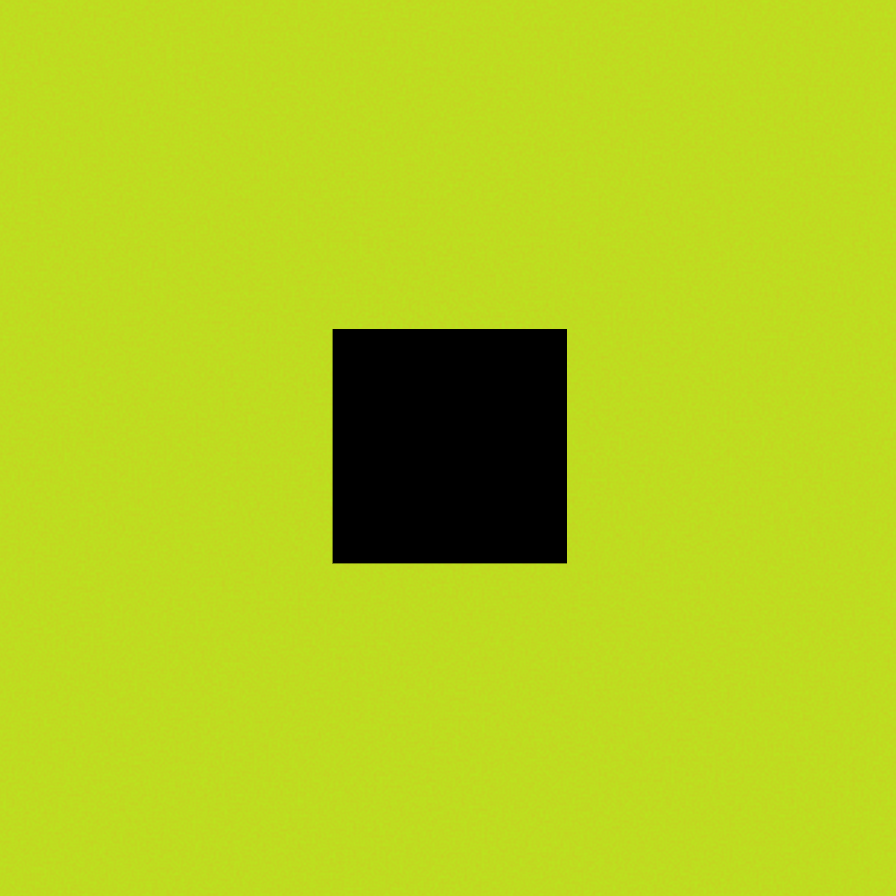
Write a WebGL 2 fragment shader that draws this background.

```glsl
#version 300 es
precision highp float;

// A black square near the centre of a lime field with fine, film-like grain.
// The square is a box distance function; the grain is two octaves of gradient
// noise that shift the lime between a greener and a more olive tint.

uniform vec2 u_resolution;
out vec4 outColor;

// Pseudo-random unit gradient for a lattice point
vec2 latticeGradient(vec2 cell) {
    vec3 h = fract(cell.xyx * vec3(0.1031, 0.1030, 0.0973));
    h += dot(h, h.yzx + 33.33);
    float angle = 6.2832 * fract((h.x + h.y) * h.z);
    return vec2(cos(angle), sin(angle));
}

float gradientNoise(vec2 p) {
    vec2 cell = floor(p);
    vec2 f = p - cell;
    vec2 blend = f * f * f * (f * (f * 6.0 - 15.0) + 10.0);
    float a = dot(latticeGradient(cell), f);
    float b = dot(latticeGradient(cell + vec2(1, 0)), f - vec2(1, 0));
    float c = dot(latticeGradient(cell + vec2(0, 1)), f - vec2(0, 1));
    float d = dot(latticeGradient(cell + 1.0), f - 1.0);
    return mix(mix(a, b, blend.x), mix(c, d, blend.x), blend.y);
}

float boxDistance(vec2 p, vec2 halfSize) {
    vec2 d = abs(p) - halfSize;
    return length(max(d, 0.0)) + min(max(d.x, d.y), 0.0);
}

void main() {
    float side = min(u_resolution.x, u_resolution.y);
    vec2 p = (gl_FragCoord.xy - 0.5 * u_resolution) / side + 0.5;

    // Lime field: fine grain over a slightly coarser one
    float grain = gradientNoise(p * 307.0) + 0.5 * gradientNoise(p * 131.0 + 41.7);
    vec3 olive = vec3(0.765, 0.835, 0.13);
    vec3 green = vec3(0.735, 0.885, 0.12);
    vec3 color = mix(olive, green, clamp(0.5 + 0.9 * grain, -0.2, 1.2));

    // Black square with an edge one pixel wide
    float square = boxDistance(p - 0.502, vec2(0.1308));
    color *= clamp(0.5 + square * side, 0.0, 1.0);

    outColor = vec4(color, 1.0);
}
```
